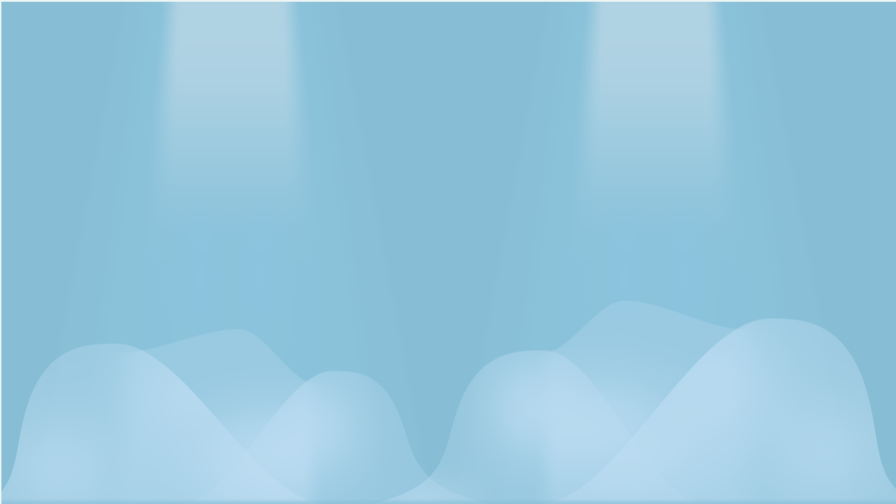
Reproduce this background procedurally as a WebGL 1 fragment shader.

```glsl
precision highp float;
// Two pale light shafts fall over soft translucent mounds on a flat blue ground.
// Shafts are tapered bands; mounds join a rounded outer side to an S-shaped slope,
// and Gaussian glows vary how strongly each layer is tinted.
uniform vec2 u_resolution;

const vec3 GROUND = vec3(0.530, 0.747, 0.838);
const vec3 SHAFT_BLUE = vec3(0.555, 0.775, 0.875);
const vec3 SHAFT_PALE = vec3(0.690, 0.826, 0.890);
const vec3 MIST = vec3(0.735, 0.862, 0.945);
const vec3 FRAME = vec3(0.93, 0.96, 0.96);

float glow(vec2 p, vec2 center, vec2 radius) {
  vec2 d = (p - center) / radius;
  return exp(-dot(d, d));
}

// Vertical band around center with a soft border.
float band(float x, float center, float halfWidth, float blur) {
  return 1.0 - smoothstep(halfWidth - blur, halfWidth + blur, abs(x - center));
}

// Rounded, flared side facing "side"; S-shaped slope on the other side.
// widths: outer, inner.
float mound(vec2 p, vec2 peak, vec2 widths, float side, float flare, float aa) {
  float dx = (p.x - peak.x) * side;
  float y = max(p.y, 0.0);
  float u = max(dx, 0.0) / (widths.x + flare * exp(-25.0 * y));
  float outer = pow(pow(u, 2.8) + pow(y / peak.y, 2.8), 1.0 / 2.8) - 1.0;
  float slope = peak.y * (1.0 - smoothstep(0.0, widths.y, -dx));
  float dist = dx > 0.0 ? outer * peak.y : (y - slope) * 0.8;
  return 1.0 - smoothstep(-aa, aa, dist);
}

// Crest with separate widths and floor heights to its left and right.
float crest(vec2 p, vec2 peak, vec2 widths, vec2 floors, float aa) {
  float dx = p.x - peak.x;
  float width = dx < 0.0 ? widths.x : widths.y;
  float low = dx < 0.0 ? floors.x : floors.y;
  float t = smoothstep(0.0, width, abs(dx));
  float height = mix(peak.y, low, t);
  float window = 1.0 - smoothstep(0.8, 1.15, abs(dx) / width);
  return window * (1.0 - smoothstep(-aa, aa, p.y - height));
}

vec3 addShaft(vec3 color, vec2 p, float center) {
  float drop = 1.0 - p.y;
  // Nested blue cones, wide to narrow
  for (int i = 0; i < 3; i++) {
    float k = float(i);
    float halfWidth = 0.205 - 0.035 * k + drop * (0.19 - 0.055 * k);
    float mask = band(p.x, center, halfWidth, 0.008 + 0.006 * k);
    color = mix(color, SHAFT_BLUE, 0.24 * mask);
  }
  // Pale core, fading downwards
  float core = band(p.x, center, 0.118 + 0.07 * drop, 0.022 + 0.04 * drop);
  color = mix(color, SHAFT_PALE, core * smoothstep(0.48, 0.94, p.y));
  // Twin blue streaks below the core
  for (int i = 0; i < 2; i++) {
    float x = center + 0.058 * (2.0 * float(i) - 1.0);
    float streak = glow(p, vec2(x, 0.45), vec2(0.032, 0.10));
    color = mix(color, vec3(0.55, 0.77, 0.89), 0.55 * streak);
  }
  return color;
}

vec3 addLeftMounds(vec3 color, vec2 p, float aa) {
  float lobe = mound(p, vec2(0.66, 0.264), vec2(0.15, 0.30), 1.0, 0.16, aa);
  float lobeTint = 0.26 + 0.56 * glow(p, vec2(0.62, 0.15), vec2(0.10, 0.11));
  color = mix(color, MIST, lobe * lobeTint);

  float hill = crest(p, vec2(0.475, 0.347), vec2(0.24, 0.15), vec2(0.30, 0.24), aa);
  float hillTint = 0.28 + 0.60 * glow(p, vec2(0.54, 0.10), vec2(0.16, 0.10));
  color = mix(color, MIST, hill * hillTint);

  float front = mound(p, vec2(0.23, 0.318), vec2(0.195, 0.42), -1.0, 0.06, aa);
  float frontTint = 0.36 + 0.42 * glow(p, vec2(0.37, 0.22), vec2(0.11, 0.10))
    + 0.36 * glow(p, vec2(0.12, 0.07), vec2(0.14, 0.12))
    + 0.45 * glow(p, vec2(0.54, 0.06), vec2(0.12, 0.09));
  return mix(color, MIST, front * min(frontTint, 0.92));
}

vec3 addRightMounds(vec3 color, vec2 p, float aa) {
  float lobe = mound(p, vec2(1.08, 0.305), vec2(0.19, 0.32), -1.0, 0.15, aa);
  float lobeTint = 0.26 + 0.58 * glow(p, vec2(1.06, 0.19), vec2(0.10, 0.11))
    + 0.30 * glow(p, vec2(0.84, 0.01), vec2(0.10, 0.05));
  color = mix(color, MIST, lobe * lobeTint);

  float hill = crest(p, vec2(1.238, 0.403), vec2(0.16, 0.25), vec2(0.30, 0.345), aa);
  float hillTint = 0.28 + 0.58 * glow(p, vec2(1.18, 0.15), vec2(0.18, 0.11));
  color = mix(color, MIST, hill * hillTint);

  float front = mound(p, vec2(1.528, 0.368), vec2(0.212, 0.46), 1.0, 0.08, aa);
  float frontTint = 0.40 + 0.45 * glow(p, vec2(1.41, 0.24), vec2(0.14, 0.13))
    + 0.30 * glow(p, vec2(1.64, 0.10), vec2(0.13, 0.12))
    + 0.35 * glow(p, vec2(1.25, 0.09), vec2(0.14, 0.08));
  return mix(color, MIST, front * min(frontTint, 0.92));
}

void main() {
  vec2 p = gl_FragCoord.xy / u_resolution.y;
  float aa = 1.1 / u_resolution.y;

  vec3 color = addShaft(GROUND, p, 0.458);
  color = addShaft(color, p, 1.299);
  color = addLeftMounds(color, p, aa);
  color = addRightMounds(color, p, aa);

  // Dim base line, then thin light borders on top and left
  color = mix(color, GROUND, 0.65 * (1.0 - smoothstep(0.0, 0.012, p.y)));
  float border = max(smoothstep(0.995, 0.998, p.y), 1.0 - smoothstep(0.0015, 0.004, p.x));
  gl_FragColor = vec4(mix(color, FRAME, border), 1.0);
}
```
